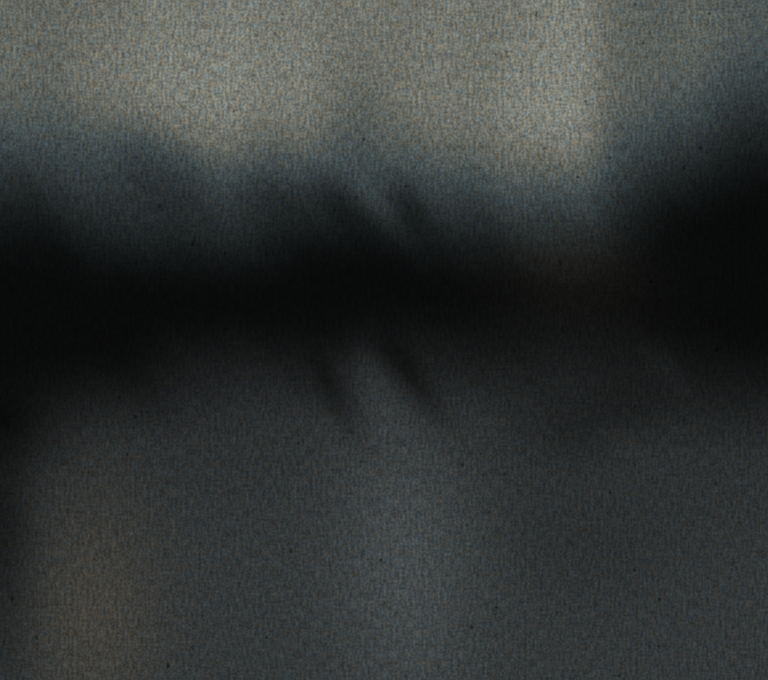
A Shadertoy shader for this texture:

```glsl
// Misty dark horizon on woven cloth: a black band between a pale upper haze
// and a dim lower field. Smooth edge curves set the tone, rotated soft blobs
// add wisps and glows, and stretched gradient noise supplies fibres and grain.

vec2 hashGradient(vec2 cell) {
    vec3 h = fract(cell.xyx * vec3(0.1031, 0.1030, 0.0973));
    h += dot(h, h.yzx + 33.33);
    float angle = 6.2832 * fract((h.x + h.y) * h.z);
    return vec2(cos(angle), sin(angle));
}

float gradientNoise(vec2 p) {
    vec2 i = floor(p), f = fract(p);
    vec2 u = f * f * f * (f * (f * 6.0 - 15.0) + 10.0);
    vec2 e = vec2(1.0, 0.0);
    float a = dot(hashGradient(i), f);
    float b = dot(hashGradient(i + e.xy), f - e.xy);
    float c = dot(hashGradient(i + e.yx), f - e.yx);
    float d = dot(hashGradient(i + e.xx), f - e.xx);
    return mix(mix(a, b, u.x), mix(c, d, u.x), u.y);
}

float fbm(vec2 p) {
    float sum = 0.0, gain = 0.6;
    for (int i = 0; i < 4; i++) {
        sum += gain * gradientNoise(p);
        p = p * 2.03 + 17.3;
        gain *= 0.5;
    }
    return sum;
}

float bump(float x, float center, float width) {
    float d = (x - center) / width;
    return exp(-d * d);
}

// Soft ellipse whose first radius runs along the given angle
float blob(vec2 p, vec2 center, vec2 radii, float angle) {
    vec2 d = p - center;
    float c = cos(angle), s = sin(angle);
    vec2 q = vec2(c * d.x + s * d.y, c * d.y - s * d.x) / radii;
    return exp(-dot(q, q));
}

float bandTop(float x) {
    return 0.598 + 0.035 * bump(x, 0.0, 0.13) + 0.025 * bump(x, 0.49, 0.14)
         - 0.015 * bump(x, 0.80, 0.10) + 0.12 * smoothstep(0.84, 1.13, x);
}

float bandBottom(float x) {
    return mix(0.445, 0.53, smoothstep(0.0, 0.36, x))
         - 0.04 * smoothstep(0.85, 1.13, x);
}

float upperHaze(vec2 p) {
    float gain = 0.34 + 0.07 * smoothstep(0.05, 0.27, p.x)
               - 0.10 * smoothstep(0.84, 0.95, p.x)
               - 0.04 * smoothstep(1.04, 1.126, p.x);
    float rise = smoothstep(-0.04, 0.27, p.y - bandTop(p.x));
    float streaks = 0.045 * gradientNoise(vec2(p.x * 13.0, p.y * 1.6));
    float light = 0.035 * blob(p, vec2(0.30, 0.89), vec2(0.14, 0.11), 0.0)
                + 0.050 * blob(p, vec2(0.80, 0.84), vec2(0.13, 0.07), 1.57)
                + 0.050 * blob(p, vec2(0.57, 0.68), vec2(0.08, 0.020), -1.05);
    float shade = 0.085 * blob(p, vec2(0.21, 0.76), vec2(0.11, 0.06), -0.5)
                + 0.060 * blob(p, vec2(0.54, 0.84), vec2(0.08, 0.04), 1.57)
                + 0.065 * blob(p, vec2(0.51, 0.675), vec2(0.09, 0.022), -0.85)
                + 0.080 * blob(p, vec2(0.61, 0.685), vec2(0.08, 0.020), -1.05)
                + 0.050 * blob(p, vec2(0.40, 0.72), vec2(0.09, 0.030), -0.8);
    return rise * (gain + streaks) + (light - shade) * smoothstep(0.0, 0.5, rise);
}

float lowerField(vec2 p) {
    float depth = bandBottom(p.x) - p.y;
    float rise = smoothstep(-0.035, 0.18, depth);
    float light = 0.070 * blob(p, vec2(0.60, 0.18), vec2(0.22, 0.11), 1.57)
                + 0.035 * blob(p, vec2(0.14, 0.10), vec2(0.16, 0.08), 1.57)
                + 0.050 * blob(p, vec2(0.54, 0.45), vec2(0.09, 0.025), -1.15)
                + 0.045 * blob(p, vec2(0.95, 0.495), vec2(0.08, 0.022), -0.8);
    float shade = 0.045 * blob(p, vec2(0.88, 0.385), vec2(0.11, 0.045), 0.15)
                + 0.025 * blob(p, vec2(0.86, 0.20), vec2(0.15, 0.10), 0.0)
                + 0.050 * blob(p, vec2(0.60, 0.445), vec2(0.08, 0.022), -0.85)
                + 0.040 * blob(p, vec2(0.50, 0.415), vec2(0.08, 0.020), -1.1)
                + 0.090 * blob(p, vec2(0.0, 0.22), vec2(0.24, 0.055), 1.57);
    return rise * (0.135 + 0.04 * smoothstep(0.05, 0.4, depth))
         + (light - shade) * smoothstep(0.0, 0.5, rise);
}

// Long vertical fibres, cross threads and fine specks
float clothGrain(vec2 p) {
    return 0.42 * gradientNoise(p * vec2(213.0, 67.0))
         + 0.16 * gradientNoise(p * vec2(61.0, 187.0) + 31.0)
         + 0.46 * gradientNoise(p * 257.0 + 73.0);
}

vec3 tint(vec2 p, float tone) {
    vec3 cool = vec3(0.90, 1.04, 1.06);
    vec3 warm = vec3(1.01, 1.03, 0.96);
    vec3 upper = mix(cool, warm, smoothstep(0.24, 0.42, tone));
    vec3 lower = mix(vec3(0.95, 1.02, 1.03), vec3(1.04, 1.02, 0.94),
                     blob(p, vec2(0.14, 0.10), vec2(0.18, 0.10), 1.57));
    return mix(lower, upper, smoothstep(0.50, 0.62, p.y));
}

void mainImage(out vec4 fragColor, in vec2 fragCoord) {
    vec2 p = fragCoord / iResolution.y;

    // Drift the tone field with slanted, cloudy distortion
    vec2 slant = vec2(p.x * 6.0 + p.y * 3.5, p.y * 3.0);
    vec2 q = p + vec2(0.025, 0.045) * vec2(fbm(slant), fbm(slant + 9.7));
    float tone = max(0.038 + upperHaze(q) + lowerField(q), 0.03);
    vec3 color = tone * tint(p, tone);
    color += vec3(0.050, 0.043, 0.036) * blob(q, vec2(0.84, 0.59), vec2(0.12, 0.075), 0.0);

    // Grain grows with light; a weak chroma shift colours the threads
    float chroma = gradientNoise(p * vec2(171.0, 93.0) + 5.0);
    color *= 1.0 + 0.55 * clothGrain(p);
    color *= 1.0 + 0.12 * chroma * vec3(1.0, 0.0, -1.0);
    color *= 1.0 - 0.35 * smoothstep(0.48, 0.62, gradientNoise(p * vec2(83.0, 71.0)));
    fragColor = vec4(clamp(color, 0.0, 1.0), 1.0);
}
```
